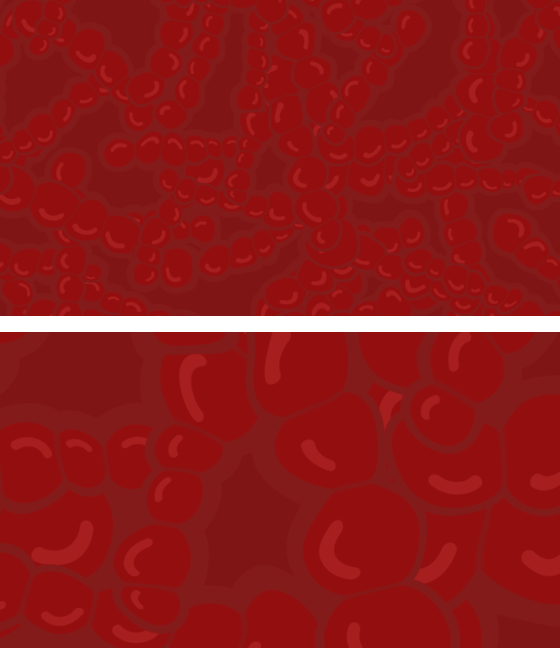
Top, the full canvas; bottom, a detail of the centre.
A Shadertoy shader for this pattern:

```glsl
// Chains of rounded red beads wandering over a dark red ground.
// Each jittered grid cell grows one chain, laid over the earlier ones with a
// narrow gap; distance fields give fill, halo, seams and the curved glints.

#define CELLS ivec2(8, 6)    // chains across and up
#define BEADS 6              // beads per chain
#define RADIUS_MIN 0.034     // bead radius, in canvas heights
#define RADIUS_MAX 0.062
#define SPACING 1.80         // step between beads, in radii
#define HALO_WIDTH 0.021
#define GAP 0.009            // halo strip kept between crossing chains
#define WOBBLE 0.024         // irregularity of the outlines
#define GLINT_ANGLE 0.85     // half opening of the glint arc
#define GLINT_WIDTH 0.12     // half width of the glint, in radii
#define MARGIN 0.1           // area seeded beyond the canvas

const vec3 GROUND = vec3(0.500, 0.082, 0.082);
const vec3 HALO   = vec3(0.514, 0.106, 0.106);
const vec3 BEAD   = vec3(0.575, 0.059, 0.059);
const vec3 GLINT  = vec3(0.655, 0.118, 0.122);

float hash(vec2 p) {
    vec3 q = fract(vec3(p.xyx) * 0.1031);
    q += dot(q, q.yzx + 33.33);
    return fract((q.x + q.y) * q.z);
}

float noise(vec2 p) {
    vec2 i = floor(p), f = fract(p);
    f = f * f * (3.0 - 2.0 * f);
    return mix(mix(hash(i), hash(i + vec2(1, 0)), f.x),
               mix(hash(i + vec2(0, 1)), hash(i + vec2(1, 1)), f.x), f.y);
}

// Distance to an arc centred on the +y axis
float arcDistance(vec2 p, float radius, float halfAngle) {
    vec2 tip = vec2(sin(halfAngle), cos(halfAngle));
    p.x = abs(p.x);
    return tip.y * p.x > tip.x * p.y ? length(p - tip * radius)
                                    : abs(length(p) - radius);
}

void mainImage(out vec4 fragColor, in vec2 fragCoord) {
    float pixel = 1.0 / iResolution.y;
    vec2 p = fragCoord * pixel;
    vec2 area = vec2(iResolution.x * pixel, 1.0) + 2.0 * MARGIN;

    // Bend space so that beads are lumpy rather than perfect discs
    p += WOBBLE * (vec2(noise(p * 14.0), noise(p * 14.0 + 47.0)) - 0.5);

    // Visible bead area, union of all chains, and marks of the top chain
    float body = 1e3, cluster = 1e3, glint = 1e3, seam = 0.0;

    for (int cy = 0; cy < CELLS.y; cy++)
    for (int cx = 0; cx < CELLS.x; cx++) {
        // Chain: seed point, heading, bend and bead size
        vec2 cell = vec2(cx, cy), seed = cell * 17.0 + 5.0;
        vec2 jitter = vec2(hash(seed), hash(seed + 1.7)) * 0.6 + 0.2;
        float heading = 6.2832 * hash(seed + 3.1);
        float bend = (hash(seed + 4.3) - 0.5) * 0.2;
        float size = mix(RADIUS_MIN, RADIUS_MAX, hash(seed + 6.9));
        float side = hash(seed + 8.3) < 0.5 ? -1.0 : 1.0;
        vec2 center = (cell + jitter) / vec2(CELLS) * area - MARGIN;
        center -= vec2(cos(heading), sin(heading)) * size * SPACING * 0.5 * float(BEADS);
        heading -= bend * 0.5 * float(BEADS);

        float nearest = 1e3, second = 1e3, chainGlint = 1e3;
        for (int i = 0; i < BEADS; i++) {
            // Bead: grows along the chain, slightly oval
            float t = float(i) / float(BEADS - 1);
            float rnd = hash(seed + vec2(i, 11.3));
            float rnd2 = hash(seed + vec2(i, 29.7));
            float r = size * (mix(0.8, 1.2, t) + 0.3 * (rnd - 0.5));
            vec2 dir = vec2(cos(heading), sin(heading));
            vec2 v = p - center;
            vec2 local = vec2(dot(v, dir), side * dot(v, vec2(-dir.y, dir.x)));
            float d = length(local * vec2(1.0, mix(0.9, 1.2, rnd2))) - r;

            second = min(second, max(d, nearest));
            if (d < nearest) {
                nearest = d;
                float tilt = (rnd2 - 0.5) * 0.9;
                vec2 turned = mat2(cos(tilt), sin(tilt), -sin(tilt), cos(tilt)) * local;
                chainGlint = arcDistance(turned, 0.54 * r, GLINT_ANGLE * mix(0.7, 1.2, rnd))
                           - GLINT_WIDTH * r;
            }
            center += dir * r * SPACING;
            heading += bend + (rnd - 0.5) * 0.35;
        }

        // Lay the chain on top, cutting a gap into what lies below
        body = min(max(body, GAP - nearest), nearest);
        cluster = min(cluster, nearest);
        if (nearest < 0.5 * GAP) {
            glint = chainGlint;
            seam = 1.0 - smoothstep(0.0, 0.008, second - nearest);
            seam *= smoothstep(-0.04, -0.004, nearest);
        }
    }

    // Layers: ground, halo, bead, seams inside the beads, glint
    float edge = pixel;
    float fill = smoothstep(edge, -edge, body);
    vec3 color = mix(GROUND, HALO, smoothstep(edge, -edge, cluster - HALO_WIDTH));
    color = mix(color, BEAD, fill);
    color = mix(color, HALO, 0.8 * seam * fill);
    color = mix(color, GLINT, fill * smoothstep(edge, -edge, glint));
    fragColor = vec4(color, 1.0);
}
```
